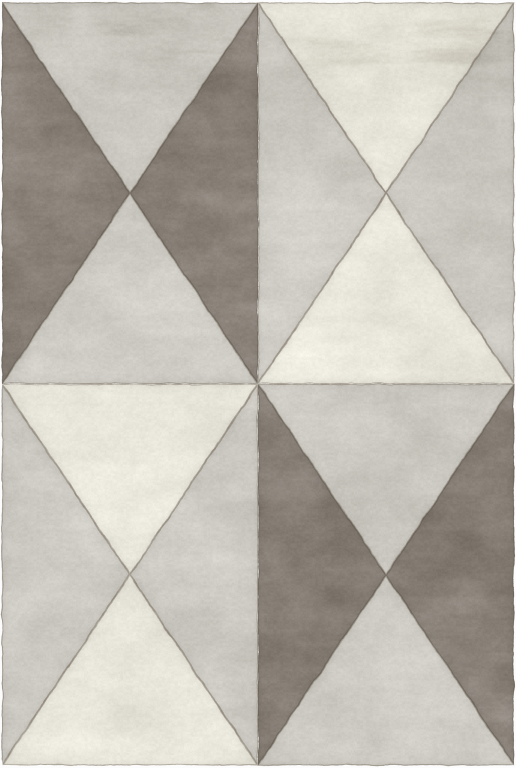
This pattern is drawn by a Shadertoy shader. Its source:

```glsl
const vec3 CREAM = vec3(0.915, 0.905, 0.862);
const vec3 SILVER = vec3(0.802, 0.794, 0.763);
const vec3 TAUPE = vec3(0.538, 0.507, 0.472);
const vec3 SEAM = vec3(0.47, 0.43, 0.38);
const vec3 BACKDROP = vec3(0.99);
const vec2 CELLS = vec2(2.0);

float hash(vec2 p) {
    vec3 q = fract(p.xyx * vec3(0.1031, 0.1030, 0.0973));
    q += dot(q, q.yzx + 33.33);
    return fract((q.x + q.y) * q.z);
}

float valueNoise(vec2 p) {
    vec2 i = floor(p);
    vec2 f = fract(p);
    f = f * f * (3.0 - 2.0 * f);
    float low = mix(hash(i), hash(i + vec2(1.0, 0.0)), f.x);
    float high = mix(hash(i + vec2(0.0, 1.0)), hash(i + 1.0), f.x);
    return mix(low, high, f.y);
}

// Layered noise centred on zero
float fbm(vec2 p) {
    float sum = 0.0;
    float gain = 0.5;
    for (int i = 0; i < 5; i++) {
        sum += gain * (valueNoise(p) - 0.5);
        p = mat2(1.6, 1.2, -1.2, 1.6) * p + 7.3;
        gain *= 0.55;
    }
    return sum;
}

float coverage(float dist, float pixel) {
    return 1.0 - smoothstep(-pixel, pixel, dist);
}

// Signed distance to the crossing diagonals; positive in the side triangles
float diagonalDistance(vec2 q, vec2 halfCell) {
    return (abs(q.x) - abs(q.y)) / length(1.0 / halfCell);
}

float gridDistance(vec2 q, vec2 halfCell) {
    vec2 d = (1.0 - abs(q)) * halfCell;
    return min(d.x, d.y);
}

// Alternate cream hourglasses and taupe side triangles
vec3 triangleColor(vec2 cell, float diagonal, float pixel) {
    float dark = mod(cell.x + cell.y + 1.0, 2.0);
    vec3 hourglass = mix(SILVER, CREAM, dark);
    vec3 sides = mix(TAUPE, SILVER, dark);
    return mix(sides, hourglass, coverage(diagonal, pixel));
}

// Cloudy pile, faint woven rows, worn streaks and fine fibres
float pileShade(vec2 p, float tone) {
    float clouds = fbm(p * 7.0 + 3.0);
    float patches = fbm(p * vec2(18.0, 27.0) + 41.0);
    float streaks = fbm(p * vec2(9.0, 70.0) + 19.0);
    float fibres = valueNoise(p * vec2(240.0, 330.0)) - 0.5;
    float speckle = hash(floor(p * 512.0)) - 0.5;
    float mottling = 0.13 * clouds + 0.12 * patches + 0.05 * streaks;
    return mottling * mix(1.0, 0.6, tone) + 0.026 * fibres + 0.018 * speckle;
}

// Horizontal rubbing concentrated near the top edge
float topWear(vec2 p) {
    float band = smoothstep(0.84, 0.98, p.y);
    float rubbed = smoothstep(-0.05, 0.3, fbm(p * vec2(5.0, 32.0) + 11.0));
    return band * (0.02 + 0.11 * rubbed);
}

void mainImage(out vec4 fragColor, in vec2 fragCoord) {
    vec2 p = fragCoord / iResolution.y;
    vec2 size = vec2(iResolution.x / iResolution.y, 1.0);
    float pixel = 0.75 / iResolution.y;

    // Slightly uneven hand-cut edges
    vec2 wobble = vec2(fbm(p * 55.0), fbm(p * 55.0 + 31.0)) * 0.0035;
    vec2 margin = vec2(0.0025, 0.0035);
    vec2 rugSize = size - 2.0 * margin;
    vec2 grid = (p + wobble - margin) / rugSize * CELLS;
    vec2 cell = clamp(floor(grid), vec2(0.0), CELLS - 1.0);
    vec2 q = 2.0 * (grid - cell) - 1.0;
    vec2 halfCell = 0.5 * rugSize / CELLS;

    float diagonal = diagonalDistance(q, halfCell);
    float border = gridDistance(q, halfCell);
    vec3 color = triangleColor(cell, diagonal, pixel);

    // Surface variation
    float tone = smoothstep(0.5, 0.9, color.g);
    color += pileShade(p, tone) * vec3(1.0, 1.01, 1.04);
    color -= topWear(p) * vec3(0.95, 1.0, 1.05);

    // Carved seams with a soft shaded shoulder
    float seamDist = min(abs(diagonal), abs(border));
    float broken = 0.62 + 0.5 * fbm(p * 90.0 + 5.0);
    color *= 1.0 - 0.06 * exp(-seamDist * 260.0);
    vec3 thread = mix(SEAM * 0.8, SEAM * 1.1, tone);
    color = mix(color, thread, broken * coverage(seamDist - 0.0012, pixel));

    color = mix(BACKDROP, color, coverage(-border, pixel));
    fragColor = vec4(clamp(color, 0.0, 1.0), 1.0);
}
```
